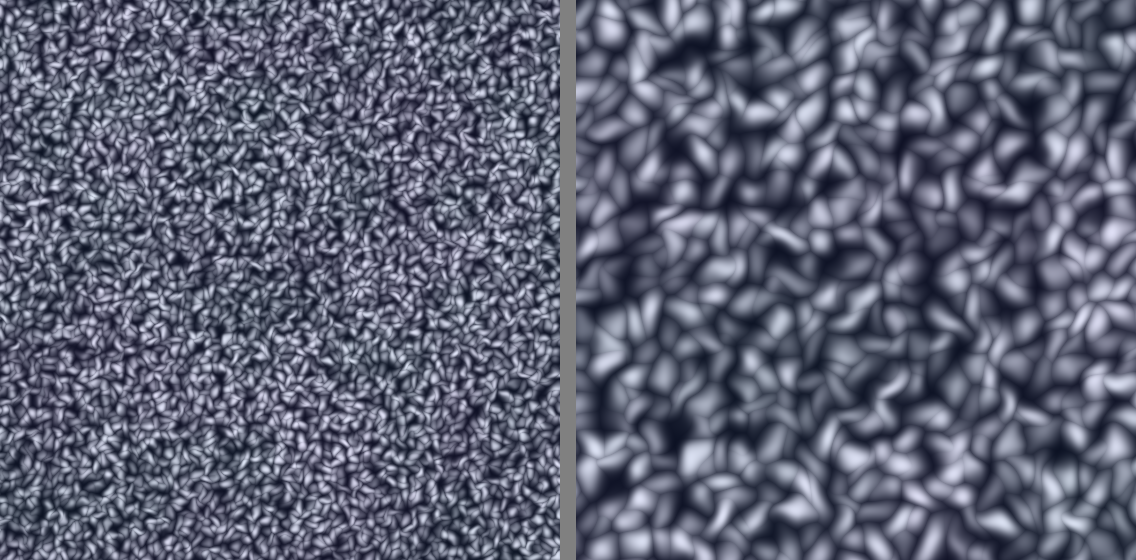
Left, the full canvas; right, a detail of the centre.
A WebGL 1 fragment shader for this texture:

```glsl
precision highp float;
// Dense blue-grey grain: short, rounded light specks between dark gaps.
// Soft elongated grains of random turn, size and brightness are scattered,
// and the brightest one at each point sets the tone.
uniform vec2 u_resolution;

vec3 hash3(vec2 p) {
  vec3 q = vec3(dot(p, vec2(127.1, 311.7)),
                dot(p, vec2(269.5, 183.3)),
                dot(p, vec2(419.2, 371.9)));
  return fract(sin(q) * 43758.5453);
}

// Smooth value noise, three independent channels
vec3 valueNoise(vec2 p) {
  vec2 cell = floor(p);
  vec2 f = fract(p);
  f = f * f * (3.0 - 2.0 * f);
  vec3 low = mix(hash3(cell), hash3(cell + vec2(1.0, 0.0)), f.x);
  vec3 high = mix(hash3(cell + vec2(0.0, 1.0)), hash3(cell + 1.0), f.x);
  return mix(low, high, f.y);
}

// Brightest of the soft grains around p: x is its light, y its tint
vec2 grainField(vec2 p) {
  vec2 cell = floor(p);
  vec2 brightest = vec2(0.0, 0.5);
  for (int y = -2; y <= 2; y++) {
    for (int x = -2; x <= 2; x++) {
      vec2 neighbor = cell + vec2(float(x), float(y));
      vec3 place = hash3(neighbor);
      vec3 form = hash3(neighbor + 23.4);
      vec2 d = p - neighbor - place.xy;

      // Directions lean slightly toward upright, right-tilted grains
      float turn = 3.14159 * (form.x - 0.5);
      float angle = 1.05 + turn - 0.2 * sin(2.0 * turn);
      vec2 axis = vec2(cos(angle), sin(angle));
      vec2 size = vec2(mix(0.52, 0.92, form.y), mix(0.46, 0.38, form.y));
      vec2 q = vec2(dot(d, axis), dot(d, vec2(-axis.y, axis.x))) / size;

      float light = mix(0.35, 1.0, place.z) * exp(-dot(q, q));
      if (light > brightest.x) brightest = vec2(light, form.z);
    }
  }
  return brightest;
}

void main() {
  vec2 uv = gl_FragCoord.xy / u_resolution.y;

  // Slight bending curves the grains
  vec2 bend = valueNoise(uv * 75.0 + 7.0).xy - 0.5;
  vec2 grain = grainField(uv * 66.0 + bend * 0.5);

  // Broad, faint patches of lighter and darker grain
  vec3 patches = valueNoise(uv * 11.0 + 3.0) - 0.5;
  float light = grain.x * (1.0 + 0.2 * patches.x);

  // Dark-to-pale tone ramp with a bluish cast
  float tone = 0.06 + 0.9 * light - 0.1 * pow(light, 4.0);
  vec3 color = tone + vec3(-0.015, 0.0, 0.075);

  // Drift between violet and teal, from patch to patch and grain to grain
  float drift = patches.y + 0.5 * (grain.y - 0.5) * light;
  color += drift * vec3(0.02, -0.015, 0.012);

  gl_FragColor = vec4(clamp(color, 0.0, 1.0), 1.0);
}
```
